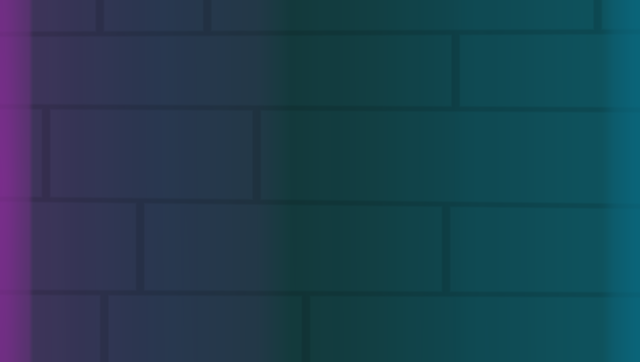
This background is drawn by a WebGL 2 fragment shader. Its source:

```glsl
#version 300 es
precision highp float;
// Dim brick wall lit by a magenta glow on the left and a cyan glow on the right.
uniform vec2 u_resolution;
out vec4 fragColor;

const int BEDS = 4;
// Mortar beds: height at mid-canvas and slope.
const vec2 BED[BEDS] = vec2[](
    vec2(0.909, 0.007), vec2(0.701, -0.009),
    vec2(0.440, -0.020), vec2(0.189, -0.007));
// Upright joints of each course, top to bottom; -1 means none.
const vec3 JOINTS[BEDS + 1] = vec3[](
    vec3(0.156, 0.324, 0.934), vec3(0.712, -1.0, -1.0),
    vec3(0.072, 0.401, -1.0), vec3(0.219, 0.697, -1.0),
    vec3(0.163, 0.478, -1.0));

float hash(float n) {
    return fract(sin(n * 127.1) * 43758.5);
}

float noise(float x) {
    float cell = floor(x);
    return mix(hash(cell), hash(cell + 1.0), smoothstep(0.0, 1.0, x - cell));
}

// Soft-edged band around a signed distance.
float band(float dist, float halfWidth, float blur) {
    return 1.0 - smoothstep(halfWidth - blur, halfWidth + blur, abs(dist));
}

float bedHeight(vec2 bed, float x) {
    return bed.x + bed.y * (x - 0.5);
}

// Blend to the next colour between two positions.
vec3 blend(vec3 base, vec3 next, float start, float end, float x) {
    return mix(base, next, clamp((x - start) / (end - start), 0.0, 1.0));
}

vec3 wallColor(float x) {
    vec3 c = vec3(0.245, 0.205, 0.355);
    c = blend(c, vec3(0.205, 0.208, 0.332), 0.05, 0.13, x);
    c = blend(c, vec3(0.160, 0.217, 0.312), 0.13, 0.25, x);
    c = blend(c, vec3(0.137, 0.220, 0.280), 0.25, 0.40, x);
    c = blend(c, vec3(0.075, 0.226, 0.235), 0.40, 0.455, x);
    c = blend(c, vec3(0.070, 0.245, 0.260), 0.455, 0.58, x);
    c = blend(c, vec3(0.060, 0.284, 0.318), 0.58, 0.73, x);
    return blend(c, vec3(0.055, 0.325, 0.368), 0.73, 0.95, x);
}

vec3 addGlows(vec3 c, vec2 uv) {
    float middle = 1.0 - abs(uv.y - 0.5) * 0.3;
    vec3 magenta = mix(vec3(0.480, 0.180, 0.550), vec3(0.350, 0.200, 0.440),
                       smoothstep(0.0, 0.052, uv.x));
    c = mix(c, magenta, (1.0 - smoothstep(0.044, 0.053, uv.x)) * middle);
    vec3 cyan = mix(vec3(0.050, 0.355, 0.420), vec3(0.040, 0.390, 0.470),
                    smoothstep(0.95, 1.0, uv.x));
    return mix(c, cyan, smoothstep(0.938, 0.962, uv.x));
}

// Amount of mortar: sloping beds and the uprights between them.
float mortar(vec2 uv) {
    float amount = 0.0;
    float top = 2.0;
    for (int i = 0; i <= BEDS; i++) {
        float bottom = -1.0;
        if (i < BEDS) {
            bottom = bedHeight(BED[i], uv.x);
            amount = max(amount, band(uv.y - bottom, 0.007, 0.004));
        }
        float course = smoothstep(bottom - 0.003, bottom + 0.003, uv.y)
                     * (1.0 - smoothstep(top - 0.003, top + 0.003, uv.y));
        for (int j = 0; j < 3; j++) {
            float joint = band(uv.x - JOINTS[i][j], 0.0065, 0.002);
            amount = max(amount, joint * course);
        }
        top = bottom;
    }
    return amount;
}

void main() {
    vec2 uv = gl_FragCoord.xy / u_resolution;
    vec3 color = addGlows(wallColor(uv.x), uv);

    // Faint upright streaks
    float streaks = noise(uv.x * 45.0 + uv.y * 0.4) - 0.5;
    color *= 1.0 + 0.025 * streaks;

    // Mortar fades inside the glows
    float inGlow = max(1.0 - smoothstep(0.04, 0.055, uv.x),
                       smoothstep(0.93, 0.97, uv.x));
    color *= 1.0 - mortar(uv) * mix(0.115, 0.04, inGlow);
    fragColor = vec4(color, 1.0);
}
```
